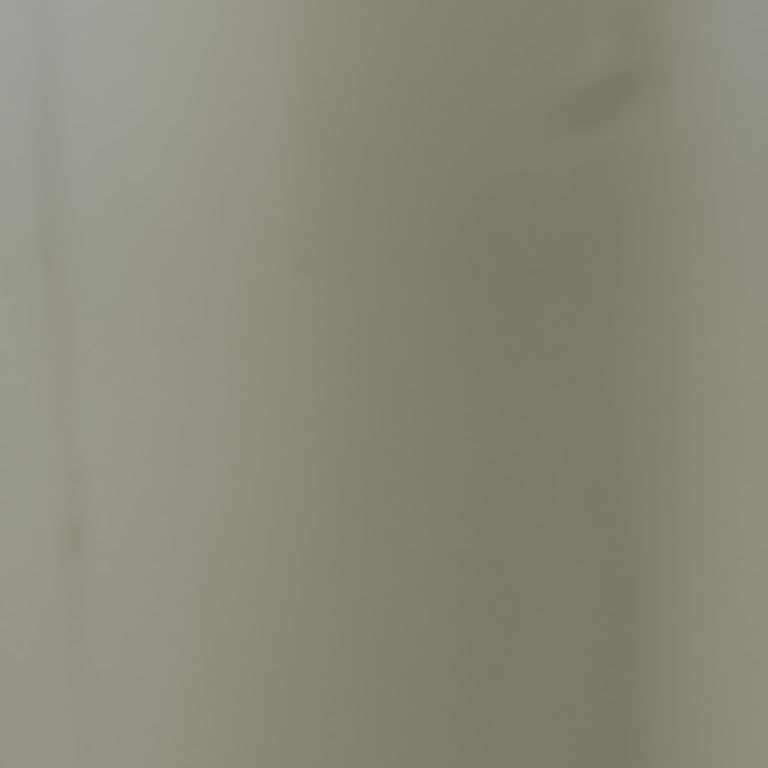
A three.js fragment shader for this texture:

```glsl
#define DARK vec3(0.482, 0.472, 0.398)
#define MIDDLE vec3(0.556, 0.547, 0.487)
#define LIGHT vec3(0.622, 0.622, 0.578)
#define FOLD_WAVER 0.035
#define CREASE_DEPTH 0.20
#define DENT_DEPTH 0.22
#define MOTTLE 0.035
#define GRAIN 0.022

varying vec2 vUv;

float hash(vec2 p) {
  vec3 q = fract(vec3(p.xyx) * 0.1031);
  q += dot(q, q.yzx + 33.33);
  return fract((q.x + q.y) * q.z);
}

float noise(vec2 p) {
  vec2 cell = floor(p);
  vec2 f = fract(p);
  f = f * f * f * (f * (f * 6.0 - 15.0) + 10.0);
  float low = mix(hash(cell), hash(cell + vec2(1.0, 0.0)), f.x);
  float high = mix(hash(cell + vec2(0.0, 1.0)), hash(cell + vec2(1.0)), f.x);
  return mix(low, high, f.y);
}

// Layered noise centred on zero
float cloud(vec2 p) {
  float sum = 0.0;
  float weight = 0.5;
  for (int i = 0; i < 4; i++) {
    sum += weight * (noise(p) - 0.5);
    p = mat2(1.6, 1.2, -1.2, 1.6) * p + 7.3;
    weight *= 0.5;
  }
  return sum;
}

// Soft elliptical spot, turned by an angle
float smudge(vec2 p, vec2 centre, vec2 size, float angle) {
  vec2 d = p - centre;
  float c = cos(angle);
  float s = sin(angle);
  d = vec2(c * d.x + s * d.y, c * d.y - s * d.x) / size;
  return exp(-dot(d, d));
}

// Broad light and shadow of the hanging cloth: 0 dark, 1 light
float drape(vec2 p) {
  float x = p.x + FOLD_WAVER * cloud(vec2(p.x * 3.0, p.y * 2.0));
  float left = 1.0 - smoothstep(0.08, 0.70, x + 0.03 * (1.0 - p.y));
  float right = smoothstep(0.77, 1.0, x);
  float tone = 0.05 + 0.80 * left + 0.50 * right;
  tone += 0.20 * smoothstep(0.62, 1.05, p.y);
  tone -= 0.12 * left * (1.0 - smoothstep(0.0, 0.5, p.y));
  // Sharper step down from the lit fold near the top
  float edge = 1.0 - smoothstep(0.33, 0.43, x);
  return tone + 0.10 * (edge - 0.5) * smoothstep(0.45, 1.0, p.y) * smoothstep(0.0, 0.3, x);
}

// Broken vertical creases on both sides
float creases(vec2 p) {
  float wobble = 0.02 * cloud(vec2(2.0, p.y * 6.0));
  float leftLine = p.x - 0.055 - 0.055 * (1.0 - p.y) - wobble;
  float rightLine = p.x - 0.815 - wobble;
  float broken = smoothstep(0.25, 0.85, noise(vec2(4.7, p.y * 7.0)));
  float leftCrease = exp(-pow(leftLine / 0.022, 2.0)) * (0.2 + 0.4 * broken);
  float rightCrease = exp(-pow(rightLine / 0.035, 2.0)) * (1.0 - smoothstep(0.2, 0.42, p.y));
  float knots = smudge(p, vec2(0.097, 0.305), vec2(0.018, 0.035), -0.2);
  knots += 0.6 * smudge(p, vec2(0.058, 0.68), vec2(0.009, 0.06), 0.08);
  knots += 0.5 * smudge(p, vec2(0.105, 0.38), vec2(0.018, 0.012), 0.4);
  return leftCrease + 0.45 * rightCrease + 0.7 * knots;
}

// Small hollow with a lit rim near the upper right
float dent(vec2 p) {
  vec2 q = p + 0.025 * vec2(cloud(p * 12.0), cloud(p * 12.0 + 5.0));
  float hollow = smudge(q, vec2(0.795, 0.875), vec2(0.065, 0.025), 0.45);
  hollow += 0.5 * smudge(q, vec2(0.825, 0.955), vec2(0.03, 0.05), -0.35);
  float rim = smudge(q, vec2(0.772, 0.93), vec2(0.022, 0.038), -0.3);
  rim += 0.4 * smudge(q, vec2(0.79, 0.823), vec2(0.06, 0.014), 0.25);
  return 0.6 * rim - hollow;
}

void main() {
  vec2 p = vUv;
  float tone = drape(p);
  tone -= CREASE_DEPTH * creases(p);
  tone += DENT_DEPTH * dent(p);
  tone -= 0.07 * smudge(p, vec2(0.39, 0.657), vec2(0.014), 0.0);

  // Faint stretched mottling and fine soft grain
  tone += MOTTLE * 2.0 * cloud(vec2(p.x * 14.0, p.y * 5.0));
  tone += GRAIN * 2.0 * cloud(vec2(p.x * 45.0, p.y * 65.0));

  vec3 colour = mix(DARK, MIDDLE, clamp(tone * 2.0, 0.0, 1.0));
  colour = mix(colour, LIGHT, clamp(tone * 2.0 - 1.0, 0.0, 1.2));

  // Cooler light toward the top corners
  float cool = smoothstep(0.5, 1.0, p.y) * smoothstep(0.25, 0.5, abs(p.x - 0.52));
  colour += cool * vec3(-0.006, 0.0, 0.018);
  gl_FragColor = vec4(colour, 1.0);
}
```
